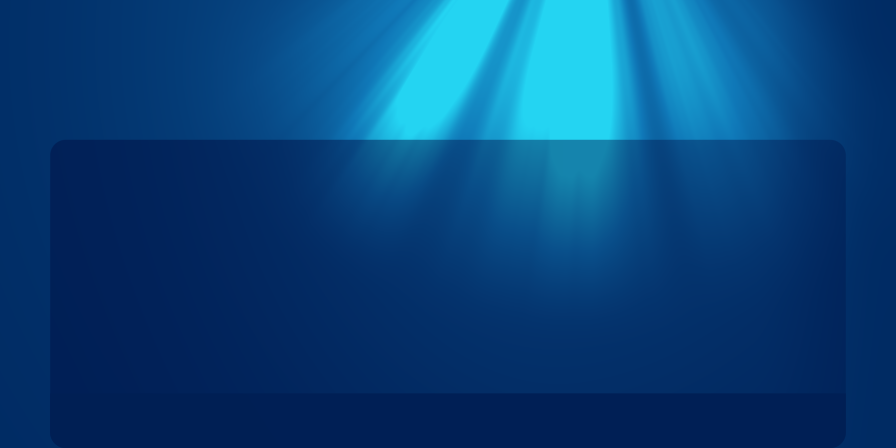
Write a WebGL 1 fragment shader that draws this background.

```glsl
precision highp float;
// Underwater light: a fan of pale shafts falls from a source above the top edge
// into deep blue, behind a translucent dark panel with rounded corners.
// Shafts are bumps and noise over the slope of each line from the source.

uniform vec2 u_resolution;

#define SOURCE vec2(1.328, 1.417)
#define GLOW_CENTER vec2(1.20, 0.90)
#define GLOW_RADII vec2(0.80, 0.85)
#define GLOW_POWER 0.42
#define RAY_NEAR 0.55
#define RAY_FAR 1.20
#define STREAK_DEPTH 0.34
#define PANEL_CENTER vec2(1.0, 0.344)
#define PANEL_HALF vec2(0.888, 0.344)
#define PANEL_RADIUS 0.035
#define FOOTER_TOP 0.122

const vec3 ABYSS = vec3(0.00, 0.165, 0.385);
const vec3 OCEAN = vec3(0.03, 0.29, 0.53);
const vec3 AZURE = vec3(0.06, 0.47, 0.72);
const vec3 CYAN = vec3(0.14, 0.83, 0.95);
const vec3 PANEL_TINT = vec3(0.00, 0.09, 0.30);
const vec3 FOOTER_TINT = vec3(0.00, 0.12, 0.33);

float hash(float n) {
  return fract(sin(n * 127.1) * 43758.5453);
}

float noise(float x) {
  float cell = floor(x);
  float f = fract(x);
  return mix(hash(cell), hash(cell + 1.0), f * f * (3.0 - 2.0 * f));
}

float bump(float x, float center, float width) {
  float d = (x - center) / width;
  return exp(-d * d);
}

// Fine streaks: octaves of noise across the fan
float streaks(float slope) {
  float sum = 0.0;
  float weight = 0.5;
  float frequency = 9.0;
  for (int i = 0; i < 3; i++) {
    sum += weight * noise(slope * frequency + 31.0 * float(i) + 50.0);
    weight *= 0.5;
    frequency *= 2.3;
  }
  return sum / 0.875;
}

// Broad bright shafts, cut by two dark gaps
float shafts(float slope) {
  float light = 0.80 * bump(slope, -0.62, 0.19)
              + 0.85 * bump(slope, -0.07, 0.17)
              + 0.36 * bump(slope, 0.36, 0.16)
              + 0.30 * bump(slope, -0.25, 0.45)
              + 0.20 * bump(slope, -1.05, 0.50)
              + 0.16 * bump(slope, 0.65, 0.35);
  light -= 0.24 * bump(slope, -0.41, 0.06) + 0.22 * bump(slope, 0.19, 0.05);
  return max(light, 0.0) * (1.0 + STREAK_DEPTH * (streaks(slope) - 0.5) * 2.0);
}

float lightAt(vec2 p) {
  vec2 ray = p - SOURCE;
  float slope = ray.x / max(-ray.y, 0.01);
  float fade = 1.0 - smoothstep(RAY_NEAR, RAY_FAR, length(ray));
  vec2 g = (p - GLOW_CENTER) / GLOW_RADII;
  float glow = GLOW_POWER * exp(-dot(g, g));
  glow *= 1.0 - 0.9 * smoothstep(1.68, 1.98, p.x);
  return glow + shafts(slope) * fade;
}

// Depth palette, from dark water to bright light
vec3 waterColor(float light) {
  vec3 color = mix(ABYSS, OCEAN, clamp(light / 0.28, 0.0, 1.0));
  color = mix(color, AZURE, clamp((light - 0.28) / 0.32, 0.0, 1.0));
  return mix(color, CYAN, clamp((light - 0.60) / 0.48, 0.0, 1.0));
}

float roundedBox(vec2 p, vec2 halfSize, float radius) {
  vec2 q = abs(p) - halfSize + radius;
  return length(max(q, 0.0)) + min(max(q.x, q.y), 0.0) - radius;
}

void main() {
  vec2 p = gl_FragCoord.xy / u_resolution.y;
  float edge = 0.75 / u_resolution.y;
  vec3 color = waterColor(lightAt(p));

  // Translucent panel, denser toward the left
  float d = roundedBox(p - PANEL_CENTER, PANEL_HALF, PANEL_RADIUS);
  float panel = 1.0 - smoothstep(-edge, edge, d);
  float density = mix(0.64, 0.42, smoothstep(0.1, 1.3, p.x));
  color = mix(color, PANEL_TINT, panel * density);

  // Solid footer along the foot of the panel
  float footer = 1.0 - smoothstep(-edge, edge, p.y - FOOTER_TOP);
  color = mix(color, FOOTER_TINT, panel * footer * 0.95);

  gl_FragColor = vec4(color, 1.0);
}
```
